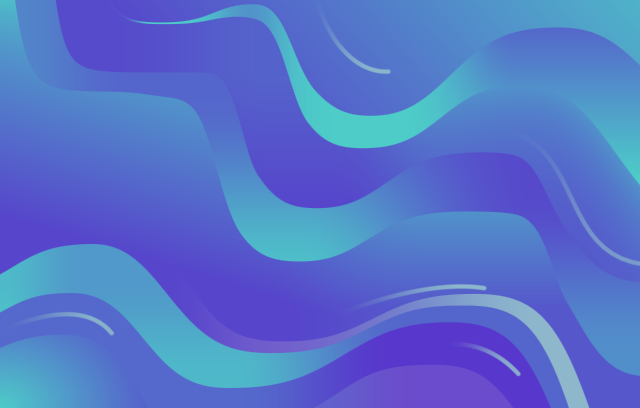
Write a Shadertoy shader that draws this background.

```glsl
// Flowing ribbons in violet, blue and teal, with a few pale brush lines.
// Every wave edge is a sum of smooth bends in x; layers are painted back to
// front, each tinted by a soft scalar field on one violet-to-teal ramp.

// Smooth rise from 0 at a to 1 at b, passing one half at m
float bend(float x, float a, float m, float b) {
    x = clamp(x, a, b);
    float u = (x - a) * (b - m), v = (b - x) * (m - a);
    return u * u / (u * u + v * v);
}

// Colour ramp, addressed by its green level
vec3 ramp(float green) {
    return mix(vec3(.345, .2, .8), vec3(.3, .82, .785), clamp((green - .2) / .62, 0., 1.));
}

// Paint everything below an edge; depth is positive under it
void paint(inout vec3 col, vec3 tint, float depth) {
    col = mix(col, tint, clamp(.5 + depth / fwidth(depth), 0., 1.));
}

// Round brush line along a cubic curve, fading in from its start
void brush(inout vec3 col, vec2 p, vec2 a, vec2 b, vec2 c, vec2 d, float strength) {
    const float STEPS = 20.;
    float nearest = 1e3, along = 0.;
    vec2 from = a;
    for (float i = 1.; i <= STEPS; i++) {
        float t = i / STEPS, s = 1. - t;
        vec2 to = s * s * s * a + 3. * s * t * (s * b + t * c) + t * t * t * d;
        vec2 seg = to - from;
        float h = clamp(dot(p - from, seg) / dot(seg, seg), 0., 1.);
        float dist = length(p - from - seg * h);
        if (dist < nearest) { nearest = dist; along = (i - 1. + h) / STEPS; }
        from = to;
    }
    float px = 4.9 / iResolution.y;
    float cover = 1. - smoothstep(-px, px, nearest - .026);
    col = mix(col, vec3(.57, .75, .8), cover * strength * smoothstep(0., .85, along));
}

void mainImage(out vec4 fragColor, in vec2 fragCoord) {
    // Canvas is 7.68 by 4.9 units, y pointing down
    vec2 uv = fragCoord / iResolution.xy;
    vec2 p = vec2(uv.x, 1. - uv.y) * vec2(7.68, 4.9);
    float x = p.x, y = p.y;

    // Sky
    vec3 col = ramp(.3 + .065 * (x - 1.5) - .06 * y);

    // Upper ribbon
    float start = -.3 + .58 * bend(x, 1.05, 1.3, 1.95);
    float upperTop = start - .01 - .22 * bend(x, 1.9, 2.55, 3.05) + .6 * bend(x, 3., 3.47, 3.8)
        + .74 * bend(x, 3.1, 3.72, 4.45) - 1.06 * bend(x, 4.45, 5.45, 6.7)
        + 1.15 * bend(x, 6.7, 7.8, 9.);
    float upperLow = start + .01 - .09 * bend(x, 1.95, 2.5, 2.9) + .7 * bend(x, 2.8, 3.4, 3.7)
        + .88 * bend(x, 3.1, 3.6, 4.35) - .75 * bend(x, 4.35, 5.3, 6.25)
        + 1.7 * bend(x, 6.25, 7.42, 8.7);
    float dip = (x - 3.) / .45;
    float tone = mix(.33, .8, smoothstep(1.45, 1.8, x)) - .22 * exp(-dip * dip);
    tone = mix(tone, .42 + .22 * (y - .4), smoothstep(4.8, 6.2, x));
    paint(col, ramp(tone), y - upperTop);

    // Violet valley below it
    tone = .3 + .09 * smoothstep(1.5, 3.2, x) - .075 * max(y - .9, 0.);
    tone = mix(tone, .3 + .27 * exp(-max(y - upperLow, 0.)), smoothstep(4., 6., x));
    paint(col, ramp(tone), y - upperLow);

    // Middle ribbon
    float midTop = -.6 + 1.47 * bend(x, .55, .69, 1.8) + .7 * bend(x, 2.35, 2.86, 3.1)
        + .93 * bend(x, 2.55, 3.05, 3.8) - .67 * bend(x, 3.8, 4.68, 5.8)
        + .45 * bend(x, 5.8, 6.47, 6.8) + 1.12 * bend(x, 6.2, 6.85, 7.9);
    float midLow = -.6 + 1.7 * bend(x, .05, .22, 1.4) + .08 * bend(x, 1.2, 1.8, 2.3)
        + .96 * bend(x, 2., 2.53, 2.9) + bend(x, 2.3, 2.78, 3.6)
        - .6 * bend(x, 3.6, 4.47, 5.6) + .6 * bend(x, 5.6, 6.55, 6.8)
        + 1.38 * bend(x, 6.2, 6.92, 7.8);
    tone = .52 - .12 * smoothstep(.2, 1.5, x) + .36 * smoothstep(1.1, 3.4, y);
    tone = mix(tone, .29, smoothstep(3.6, 6.4, x))
        + .27 * smoothstep(2.3, 4.3, y) * smoothstep(5.5, 6.5, x);
    paint(col, ramp(tone), y - midTop);

    // Wide field below it
    tone = max(.66 - .15 * y + .045 * x, .27) + .08 * exp(-3. * y);
    tone = mix(tone, max(.58 - .2 * (y - 2.5), .34), smoothstep(3.2, 5.2, x));
    paint(col, ramp(tone), y - midLow);

    // Pale translucent ribbon
    float paleTop = 2.9 + 1.2 * bend(x, 1.65, 2.33, 3.4) - .57 * bend(x, 3.4, 4.5, 5.7)
        + 2.67 * bend(x, 5.7, 7.06, 7.8);
    vec3 pale = mix(vec3(.55, .47, .8), vec3(.58, .76, .8), smoothstep(3., 6., x));
    float veil = .5 * smoothstep(1.95, 3.4, x) + .4 * smoothstep(4.5, 6.6, x);
    paint(col, mix(col, pale, veil), y - paleTop);

    // Lower ribbon
    float lowTop = 3.45 - .52 * bend(x, -.6, .18, 1.15) + 1.31 * bend(x, 1.1, 2.05, 3.25)
        - .57 * bend(x, 3.25, 4.4, 5.5) + 2.53 * bend(x, 5.6, 6.84, 7.5);
    float lowEdge = 3.9 - .38 * bend(x, -.6, .08, .85) + 1.14 * bend(x, .85, 1.74, 2.75)
        - .79 * bend(x, 2.75, 4.12, 5.4) + 2.3 * bend(x, 5.4, 6.66, 7.4);
    tone = .73 - .13 * smoothstep(0., 1., x) + .12 * smoothstep(3.4, 4.5, y);
    paint(col, ramp(mix(tone, .4, smoothstep(2.8, 4.9, x))), y - lowTop);
    paint(col, ramp(mix(.41, .22, smoothstep(2.9, 4.7, x))), y - lowEdge);

    // Two hills at the bottom
    float shore = max(1. - x / .7, 0.);
    float leftHill = 4.02 + .16 * shore * shore + 1.5 * bend(x, .75, 1.7, 2.4);
    paint(col, ramp(.8 - .24 * length(vec2(x, 1.3 * (4.9 - y)))), y - leftHill);
    float midHill = 5. - .62 * bend(x, 3.3, 4.1, 5.2) + 1.3 * bend(x, 5.2, 6.25, 7.);
    paint(col, mix(vec3(.38, .38, .8), vec3(.42, .3, .8), smoothstep(3.8, 5., x)), y - midHill);

    // Brush lines
    brush(col, p, vec2(3.78, -.1), vec2(3.9, .45), vec2(4.25, .88), vec2(4.66, .86), .85);
    brush(col, p, vec2(5.9, 1.53), vec2(7.05, 1.65), vec2(6.65, 3.05), vec2(7.75, 3.18), .6);
    brush(col, p, vec2(4., 3.8), vec2(4.6, 3.55), vec2(5.3, 3.38), vec2(5.81, 3.46), .9);
    brush(col, p, vec2(-.05, 4.), vec2(.5, 3.75), vec2(1.05, 3.65), vec2(1.34, 4.), .85);
    brush(col, p, vec2(5.35, 4.14), vec2(5.7, 4.1), vec2(6., 4.25), vec2(6.22, 4.49), .85);
    fragColor = vec4(col, 1.);
}
```
